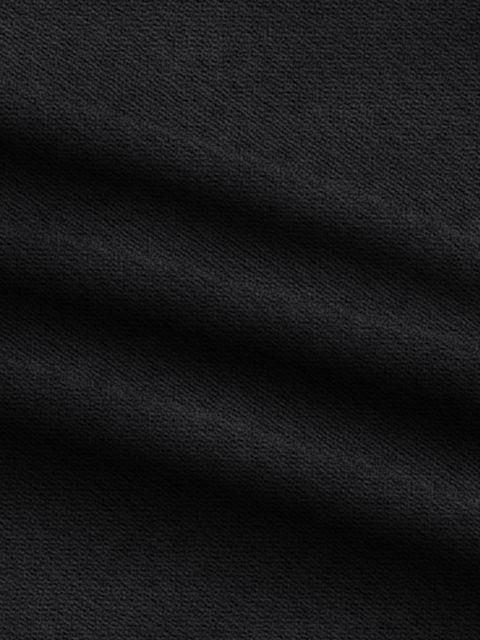
This texture is drawn by a WebGL 2 fragment shader. Its source:

```glsl
#version 300 es
precision highp float;
// Black knitted cloth with three soft folds running down to the right.
// Each fold is a parabola; the signed distance to it sets the light,
// and slanted ribs crossed by level rows, with gradient noise, give the knit.
uniform vec2 u_resolution;
out vec4 fragColor;

const float TAU = 6.2831853;
const float RIBS = 146.0;
const float RIB_ANGLE = 0.62;
const vec3 SHADOW = vec3(0.026, 0.026, 0.028);
const vec3 CLOTH = vec3(0.134, 0.135, 0.143);

vec2 hashGradient(vec2 cell) {
    vec3 h = fract(cell.xyx * vec3(0.1031, 0.1030, 0.0973));
    h += dot(h, h.yzx + 33.33);
    float angle = TAU * fract((h.x + h.y) * h.z);
    return vec2(cos(angle), sin(angle));
}

float gradientNoise(vec2 p) {
    vec2 i = floor(p), f = fract(p);
    vec2 w = f * f * f * (f * (f * 6.0 - 15.0) + 10.0);
    vec2 e = vec2(1.0, 0.0);
    float a = dot(hashGradient(i), f);
    float b = dot(hashGradient(i + e.xy), f - e.xy);
    float c = dot(hashGradient(i + e.yx), f - e.yx);
    float d = dot(hashGradient(i + e.xx), f - e.xx);
    return mix(mix(a, b, w.x), mix(c, d, w.x), w.y);
}

vec2 rotate(vec2 p, float angle) {
    float c = cos(angle), s = sin(angle);
    return vec2(c * p.x - s * p.y, s * p.x + c * p.y);
}

// Distance below a fold crest: start height, slope, bend
float belowCrest(vec2 p, vec3 crest) {
    return crest.x - p.x * (crest.y + crest.z * p.x) - p.y;
}

// Light rises slowly towards the crest and falls away beneath it
float foldLight(float d, float rise, float fall) {
    return pow(smoothstep(-rise, 0.0, d), 1.25) * (1.0 - smoothstep(0.0, fall, d));
}

float crestGlow(float d, float width) {
    return exp(-d * d / (width * width));
}

// Slanted ribs, crossed by rows that break them into stitches on slack cloth
float knit(vec2 p, float stretch) {
    vec2 r = rotate(p, RIB_ANGLE) * RIBS;
    r += 0.5 * vec2(gradientNoise(p * 45.0), gradientNoise(p * 34.0 + 17.0));
    float ribs = sin(TAU * r.y);
    float rows = sin(TAU * (0.50 * r.x - 0.72 * r.y));
    return mix(0.62 * ribs + 0.55 * rows, 0.9 * ribs + 0.2 * rows, stretch);
}

void main() {
    vec2 p = gl_FragCoord.xy / u_resolution.y;

    // Distances to the three crests
    float wobble = 0.006 * gradientNoise(p * vec2(7.0, 4.0));
    float upper = belowCrest(p, vec3(0.872, 0.28, 0.07)) + wobble;
    float middle = belowCrest(p, vec3(0.651, 0.24, 0.03)) + wobble;
    float lower = belowCrest(p, vec3(0.440, 0.275, 0.04)) + wobble;

    // Broad light on the folds and on the flat cloth at the bottom
    float side = mix(0.70, 0.96, smoothstep(0.0, 0.3, p.x));
    float light = foldLight(upper, 1.25, 0.105);
    light += side * foldLight(middle, 0.13, 0.105);
    light += side * foldLight(lower, 0.12, 0.115);
    light += 0.88 * smoothstep(0.10, 0.34, lower);
    light *= 1.0 + 0.22 * gradientNoise(p * vec2(5.0, 9.0));

    // Smooth pale band along each crest
    float crest = crestGlow(upper, 0.009) + crestGlow(middle, 0.008)
                + crestGlow(lower, 0.009);

    // Ribs show just above the crests, stitches elsewhere
    float stretch = crestGlow(upper + 0.05, 0.05) + crestGlow(middle + 0.045, 0.04)
                  + crestGlow(lower + 0.045, 0.04);
    float visible = smoothstep(1.2, 2.4, u_resolution.y / RIBS);
    float weave = visible * knit(p, clamp(stretch, 0.0, 1.0));

    // Long threads and fine grain
    float threads = gradientNoise(rotate(p, RIB_ANGLE) * vec2(32.0, 150.0));
    float grain = gradientNoise(p * 245.0);
    float relief = 0.33 * weave * (1.0 - 0.75 * crest)
                 + 0.40 * threads + 0.85 * grain;

    vec3 color = mix(SHADOW, CLOTH, clamp(light, 0.0, 1.15));
    color += 0.018 * crest * side;
    color *= 1.0 + relief;
    fragColor = vec4(clamp(color, 0.0, 1.0), 1.0);
}
```
